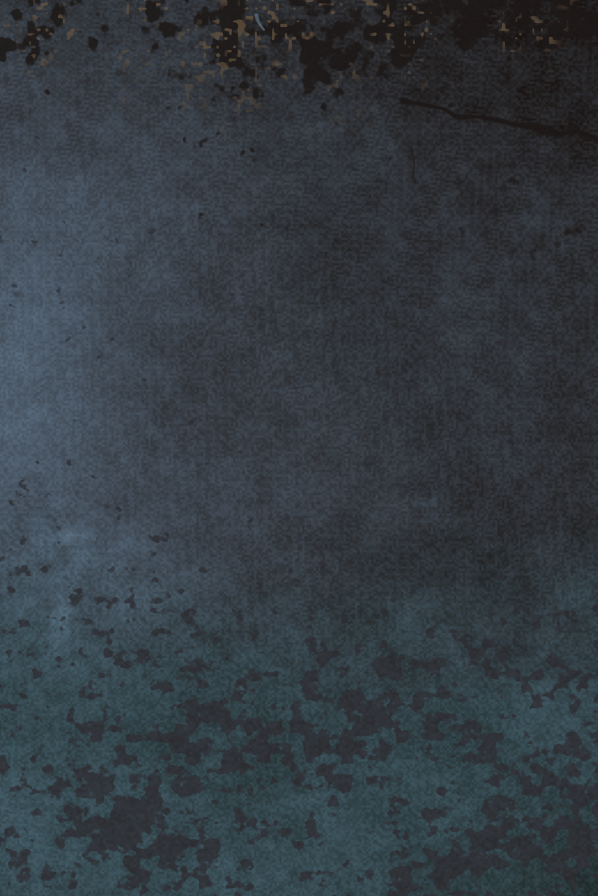
This texture is drawn by a Shadertoy shader. Its source:

```glsl
// Weathered blue steel sheet: light falls from the left over clouded paint,
// with dark pitting along the foot and flaking, rusty soot along the head.
// A tone from 0 to 1 is built from layered value noise, then coloured by a ramp.

const vec3 SOOT = vec3(0.125, 0.130, 0.125);
const vec3 STEEL = vec3(0.320, 0.400, 0.460);
const vec3 RUST = vec3(0.400, 0.330, 0.250);
const vec3 TEAL_SHIFT = vec3(-0.020, 0.012, 0.010);
const vec3 PLUM_SHIFT = vec3(0.008, -0.006, 0.002);

float hash(vec2 p) {
    return fract(sin(dot(p, vec2(127.1, 311.7))) * 43758.5453);
}

float noise(vec2 p) {
    vec2 i = floor(p), f = fract(p);
    f = f * f * (3.0 - 2.0 * f);
    return mix(mix(hash(i), hash(i + vec2(1, 0)), f.x),
               mix(hash(i + vec2(0, 1)), hash(i + vec2(1, 1)), f.x), f.y);
}

// Layered noise, scaled to stay within 0 to 1
float fbm(vec2 p, int octaves) {
    float sum = 0.0, total = 0.0, weight = 0.5;
    for (int i = 0; i < octaves; i++) {
        sum += weight * noise(p);
        total += weight;
        weight *= 0.55;
        p = mat2(1.6, 1.2, -1.2, 1.6) * p + 17.3;
    }
    return sum / total;
}

// Ragged specks; cover runs from 0 (almost none) to 1 (most of the area)
float specks(vec2 p, float cover, float softness) {
    float edge = mix(0.82, 0.45, cover);
    return smoothstep(edge - softness, edge + softness, fbm(p, 3));
}

float blob(vec2 p, vec2 centre, vec2 radius) {
    vec2 d = (p - centre) / radius;
    return exp(-dot(d, d));
}

// Thin wandering line from a to b with a broken, uneven width
float crack(vec2 p, vec2 a, vec2 b, float width) {
    p += 0.014 * (vec2(noise(p * 45.0), noise(p * 45.0 + 9.0)) - 0.5);
    vec2 ab = b - a;
    float along = clamp(dot(p - a, ab) / dot(ab, ab), 0.0, 1.0);
    float w = width * (0.3 + 1.2 * noise(p * 70.0));
    return 1.0 - smoothstep(w * 0.4, w + 0.0015, length(p - a - ab * along));
}

// Broad lighting: bright left edge, dim right side, dark head and foot
float lighting(vec2 uv, float foot) {
    float tone = mix(0.60, 0.25, smoothstep(0.0, 0.95, uv.x));
    tone += 0.26 * blob(uv, vec2(-0.03, 0.53), vec2(0.20, 0.20));
    tone = mix(tone, 0.63, 0.8 * foot);
    tone -= 0.22 * smoothstep(0.78, 1.0, uv.y);
    return tone - 0.14 * (1.0 - smoothstep(0.0, 0.13, uv.y));
}

// Pale scuffs: a tall one at the left and a scatter over the lower half
float scuffs(vec2 uv, vec2 p) {
    float sum = blob(uv, vec2(0.115, 0.39), vec2(0.045, 0.035));
    sum += 0.8 * blob(uv, vec2(0.10, 0.31), vec2(0.025, 0.045));
    for (int i = 0; i < 9; i++) {
        float k = float(i);
        vec2 centre = vec2(hash(vec2(k, 3.0)), 0.08 + 0.38 * hash(vec2(k, 8.0)));
        sum += 0.5 * blob(uv, centre, vec2(0.045, 0.022));
    }
    return sum * smoothstep(0.32, 0.72, fbm(p * 42.0, 4));
}

void mainImage(out vec4 fragColor, in vec2 fragCoord) {
    vec2 uv = fragCoord / iResolution.xy;
    vec2 p = fragCoord / iResolution.y;
    float patches = fbm(p * vec2(7.0, 11.0) + 4.0, 4);
    float waver = 0.16 * (patches - 0.5);
    float foot = 1.0 - smoothstep(0.18, 0.44, uv.y + waver);
    float head = smoothstep(0.83, 0.99, uv.y + waver);

    // Paint: lighting, clouds, mottling and fine grain
    float tone = lighting(uv, foot);
    tone += 0.50 * (fbm(p * 5.5 + 21.0, 4) - 0.5);
    tone += 0.26 * (fbm(p * 48.0, 3) - 0.5);
    tone += 0.30 * (noise(p * 390.0) - 0.5);
    tone += 0.32 * scuffs(uv, p);

    // Pitting: clustered at the foot, spread in flat bands near the bottom
    float band = blob(uv, vec2(0.2, 0.05), vec2(0.4, 0.045));
    float cluster = smoothstep(0.35, 0.68, patches);
    float pitCover = foot * (0.22 + 0.55 * cluster) + 0.30 * band;
    pitCover += 0.14 * (1.0 - smoothstep(0.3, 0.65, uv.y));
    float pits = specks(p * vec2(75.0, 85.0), pitCover, 0.06);
    tone = mix(tone, 0.20 + 0.18 * (noise(p * 300.0) - 0.5), 0.75 * pits);

    // Soot: flakes along the head and down the right edge
    float side = blob(uv, vec2(0.93, 0.79), vec2(0.14, 0.10));
    float sootCover = head * (0.35 + 0.55 * cluster) + 0.50 * side * cluster;
    float soot = specks(p * 58.0 + 31.0, sootCover, 0.06) * smoothstep(0.62, 0.78, uv.y);
    float cracks = crack(p, vec2(0.455, 0.882), vec2(0.680, 0.842), 0.0028);
    cracks = max(cracks, 0.6 * crack(p, vec2(0.458, 0.835), vec2(0.468, 0.800), 0.0022));
    tone = mix(tone, -0.12, max(0.85 * soot, 0.9 * cracks));

    // Colour: soot to steel, teal at the foot and plum above
    vec3 colour = mix(SOOT, STEEL, clamp(tone, -0.3, 1.25));
    colour += mix(PLUM_SHIFT, TEAL_SHIFT, foot * (1.0 - pits));
    float rust = smoothstep(0.66, 0.84, noise(p * 210.0 + 5.0));
    rust *= smoothstep(0.40, 0.65, fbm(p * 28.0 + 60.0, 2));
    colour = mix(colour, RUST, 0.75 * rust * clamp(head + 0.6 * side * soot, 0.0, 1.0));
    float scratch = crack(p, vec2(0.285, 0.985), vec2(0.292, 0.965), 0.0012);
    colour = mix(colour, STEEL * 1.3, 0.6 * scratch);

    fragColor = vec4(clamp(colour, 0.0, 1.0), 1.0);
}
```
